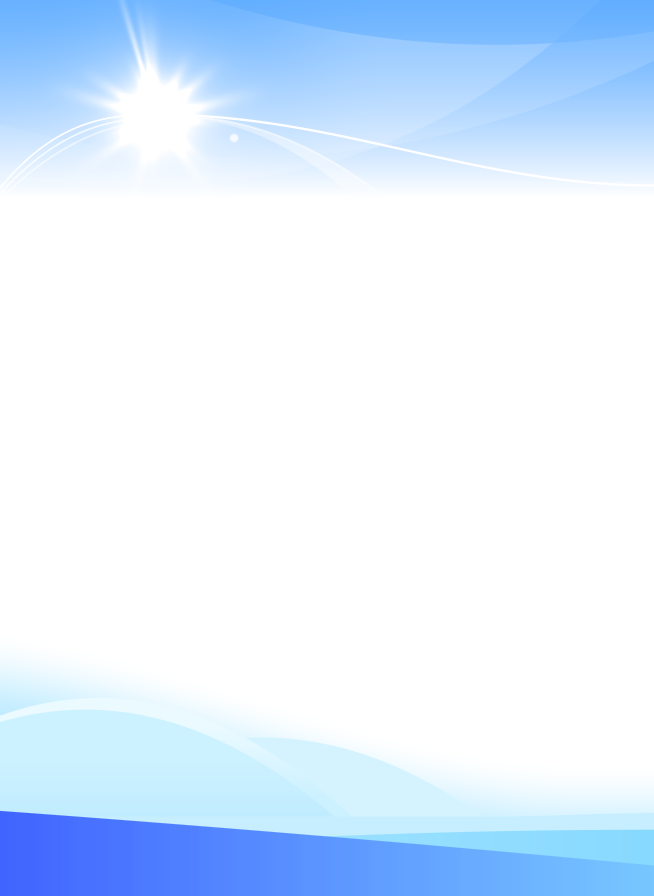
Write a WebGL 2 fragment shader that draws this background.

```glsl
#version 300 es
precision highp float;
// Bright page backdrop: a sunlit sky with glassy arcs along the top, a white
// centre, and pale hills over a slanted blue band along the bottom.
// Every edge is a height curve y(x), filled or stroked with smooth edges.
uniform vec2 u_resolution;
out vec4 outColor;

#define SUN vec2(0.24, 0.868)
#define SKY_BASE 0.779
#define RAY_COUNT 14
#define SKY_TOP vec3(0.36, 0.67, 1.0)
#define HAZE vec3(0.74, 0.92, 1.0)
#define HILL vec3(0.80, 0.945, 1.0)
#define HILL_RIM vec3(0.92, 0.98, 1.0)
#define BAND_LEFT vec3(0.25, 0.39, 1.0)
#define BAND_RIGHT vec3(0.47, 0.78, 1.0)

const vec3 WHITE = vec3(1.0);

float square(float v) { return v * v; }

// Coverage of the positive side of an edge
float fill(float d) { return clamp(0.5 + d / fwidth(d), 0.0, 1.0); }

// Coverage of a line of given half width, in canvas heights
float stroke(float d, float halfWidth) {
  float dist = abs(d) / length(vec2(dFdx(d), dFdy(d)));
  return clamp(halfWidth * u_resolution.y + 0.5 - dist, 0.0, 1.0);
}

// A beam that widens and fades away from the sun
float beam(vec2 p, float angle, float reach, float spread) {
  vec2 dir = vec2(cos(angle), sin(angle));
  float along = dot(p, dir);
  float across = dot(p, vec2(-dir.y, dir.x));
  float width = 0.002 + spread * max(along, 0.0);
  return step(0.0, along) * smoothstep(reach, 0.0, along) * exp(-square(across / width));
}

vec3 skyColor(vec2 q) {
  float fade = pow(clamp((1.0 - q.y) / (1.0 - SKY_BASE), 0.0, 1.0), 1.3);
  vec3 color = mix(SKY_TOP, WHITE, fade);
  // Overlapping translucent arcs
  float bigArc = fill(q.y - 0.794 - 0.467 * pow(abs(q.x - 0.2), 2.47));
  float lowArc = fill(q.y - 0.824 - 0.272 * square(q.x - 0.37));
  float topArc = fill(q.y - 0.950 - 0.26 * square(q.x - 0.76));
  float light = 0.15 * bigArc + lowArc * mix(-0.07, 0.13, smoothstep(0.3, 0.6, q.x));
  light *= 1.0 - 0.7 * topArc;
  return mix(color, WHITE, light);
}

float sunLight(vec2 p) {
  float r = length(p);
  float light = 1.5 * exp(-square(r / 0.038)) + 0.45 * exp(-square(r / 0.085));
  for (int i = 0; i < RAY_COUNT; i++) {
    float k = float(i);
    float angle = 0.25 + 0.45 * k + 0.12 * sin(3.0 * k);
    float reach = 0.115 + 0.035 * sin(2.3 * k + 1.0);
    light += 0.65 * beam(p, angle, reach, 0.07);
  }
  light += 0.9 * beam(p, 1.86, 0.19, 0.016) + 0.6 * beam(p, 1.74, 0.16, 0.02);
  return clamp(light, 0.0, 1.0);
}

// White ribbons sweeping out from the sun
float ribbons(vec2 q) {
  float wave = 0.8325 + 0.0395 * cos(3.14159 * (q.x - SUN.x) / (1.0 - SUN.x));
  float right = step(SUN.x, q.x);
  float light = right * stroke(q.y - wave, 0.0013);
  float left = max(SUN.x - q.x, 0.0);
  for (int i = 0; i < 3; i++) {
    float k = float(i);
    float curve = 0.872 - 0.004 * k - 3.35 * pow(0.67, k) * pow(left, 2.6 - 0.3 * k);
    light = max(light, (1.0 - right) * stroke(q.y - curve, 0.0009) * (1.0 - 0.2 * k));
  }
  // Falling translucent wedge
  float bend = square(q.x - 0.27);
  float upper = 0.870 - 0.89 * bend - q.y;
  float lower = q.y - 0.868 + 1.2 * bend;
  float wedge = 0.4 * fill(upper) * fill(lower) + 0.4 * stroke(upper, 0.001);
  return max(light, wedge * step(0.27, q.x) * smoothstep(SKY_BASE - 0.002, 0.80, q.y));
}

vec3 addLandscape(vec3 color, vec2 q) {
  // Haze that sinks toward the right
  float hazeTop = mix(0.305, 0.15, smoothstep(-0.15, 0.9, q.x));
  color = mix(color, HAZE, smoothstep(0.0, 0.11, hazeTop - q.y));
  // Far hill, then the near hill with its bright rim
  float farHill = 0.177 - 0.775 * square(q.x - 0.4) - q.y;
  color = mix(color, mix(HILL, HILL_RIM, 0.25), fill(farHill));
  float rim = 0.221 - 0.88 * square(q.x - 0.15) - q.y;
  color = mix(color, mix(HILL, HILL_RIM, smoothstep(0.10, 0.20, q.y)), fill(rim));
  float nearHill = 0.208 - 0.82 * square(q.x - 0.13) - q.y;
  color = mix(color, mix(HAZE, HILL, smoothstep(0.06, 0.16, q.y)), fill(nearHill));
  // Flat ground, cyan strip and blue band
  float ground = 0.0885 + 0.004 * smoothstep(0.74, 1.0, q.x) - q.y;
  color = mix(color, mix(HAZE, HILL, 0.6), fill(ground));
  float strip = 0.074 - 0.03 * square(1.0 - q.x) - q.y;
  color = mix(color, mix(vec3(0.68, 0.91, 1.0), vec3(0.53, 0.85, 1.0), q.x), fill(strip));
  float band = 0.095 - 0.053 * q.x - 0.008 * q.x * q.x - q.y;
  float shade = q.x + 0.012 * sin(q.x * 90.0) * sin(q.x * 37.0);
  return mix(color, mix(BAND_LEFT, BAND_RIGHT, shade), fill(band));
}

void main() {
  vec2 q = gl_FragCoord.xy / u_resolution;
  vec2 aspect = vec2(u_resolution.x / u_resolution.y, 1.0);
  vec3 color = skyColor(q);
  color = mix(color, WHITE, sunLight((q - SUN) * aspect));
  color = mix(color, WHITE, ribbons(q));
  // Small lens sparkle
  float sparkle = length((q - vec2(0.358, 0.846)) * aspect);
  color = mix(color, WHITE, 0.8 * smoothstep(0.006, 0.003, sparkle));
  outColor = vec4(addLandscape(color, q), 1.0);
}
```
